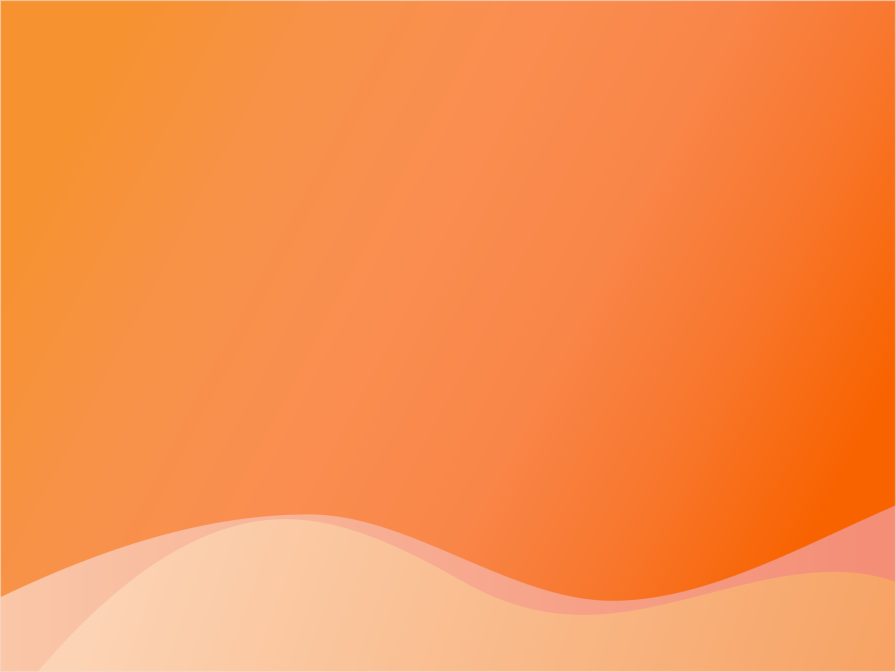
Reproduce this background procedurally as a Shadertoy shader.

```glsl
// Warm diagonal orange gradient above two soft translucent-looking hills.

const vec3 AMBER      = vec3(0.969, 0.573, 0.190);
const vec3 APRICOT    = vec3(0.969, 0.573, 0.280);
const vec3 CORAL      = vec3(0.980, 0.558, 0.315);
const vec3 TANGERINE  = vec3(0.975, 0.525, 0.285);
const vec3 PUMPKIN    = vec3(0.973, 0.468, 0.180);
const vec3 FLAME      = vec3(0.973, 0.388, 0.000);
const vec3 BLUSH      = vec3(0.980, 0.780, 0.660);
const vec3 ROSE       = vec3(0.957, 0.555, 0.465);
const vec3 CREAM      = vec3(0.988, 0.830, 0.710);
const vec3 SAND       = vec3(0.967, 0.640, 0.395);
const vec3 FRAME      = vec3(0.960, 0.850, 0.780);

float ramp(float a, float b, float x) {
    return clamp((x - a) / (b - a), 0.0, 1.0);
}

// Cubic curve between two knots, each holding (x, height, slope).
float curve(float x, vec3 a, vec3 b) {
    float span = b.x - a.x;
    float u = (x - a.x) / span;
    float v = 1.0 - u;
    return mix(a.y, b.y, u * u * (3.0 - 2.0 * u))
         + span * u * v * (a.z * v - b.z * u);
}

float backHill(float x) {
    vec3 crest  = vec3(0.460, 0.2345, 0.0);
    vec3 trough = vec3(0.911, 0.1060, 0.0);
    if (x < crest.x)  return curve(x, vec3(0.0, 0.111, 0.48), crest);
    if (x < trough.x) return curve(x, crest, trough);
    return curve(x, trough, vec3(1.333, 0.248, 0.43));
}

float frontHill(float x) {
    vec3 crest  = vec3(0.425, 0.2275, 0.0);
    vec3 flank  = vec3(0.694, 0.1320, -0.56);
    vec3 trough = vec3(0.868, 0.0850, 0.0);
    vec3 swell  = vec3(1.241, 0.1490, 0.0);
    if (x < crest.x)  return curve(x, vec3(0.0556, 0.0, 1.17), crest);
    if (x < flank.x)  return curve(x, crest, flank);
    if (x < trough.x) return curve(x, flank, trough);
    if (x < swell.x)  return curve(x, trough, swell);
    return curve(x, swell, vec3(1.333, 0.134, -0.36));
}

// Smooth coverage of the area below a given height.
float below(float height, float y) {
    float d = height - y;
    float w = max(fwidth(d), 1e-5);
    return clamp(0.5 + d / w, 0.0, 1.0);
}

vec3 sky(vec2 p) {
    float t = dot(vec2(p.x, 1.0 - p.y), vec2(0.885, 0.465));
    vec3 c = mix(AMBER, APRICOT, ramp(0.18, 0.42, t));
    c = mix(c, CORAL, ramp(0.42, 0.69, t));
    c = mix(c, TANGERINE, ramp(0.69, 0.97, t));
    c = mix(c, PUMPKIN, ramp(0.97, 1.19, t));
    return mix(c, FLAME, ramp(1.19, 1.44, t));
}

void mainImage(out vec4 fragColor, in vec2 fragCoord) {
    vec2 uv = fragCoord / iResolution.xy;
    vec2 p = uv * vec2(4.0 / 3.0, 1.0);

    vec3 color = sky(p);

    // Hills, back to front
    vec3 backColor = mix(BLUSH, ROSE, ramp(0.0, 1.30, p.x));
    color = mix(color, backColor, below(backHill(p.x), p.y));

    vec3 frontColor = mix(CREAM, SAND, ramp(0.1, 1.30, p.x - 0.35 * p.y));
    color = mix(color, frontColor, below(frontHill(p.x), p.y));

    // Thin pale frame
    vec2 margin = min(p, vec2(4.0 / 3.0, 1.0) - p);
    float edge = min(margin.x, margin.y);
    color = mix(color, FRAME, 0.7 * (1.0 - smoothstep(0.0008, 0.0026, edge)));

    fragColor = vec4(color, 1.0);
}
```
